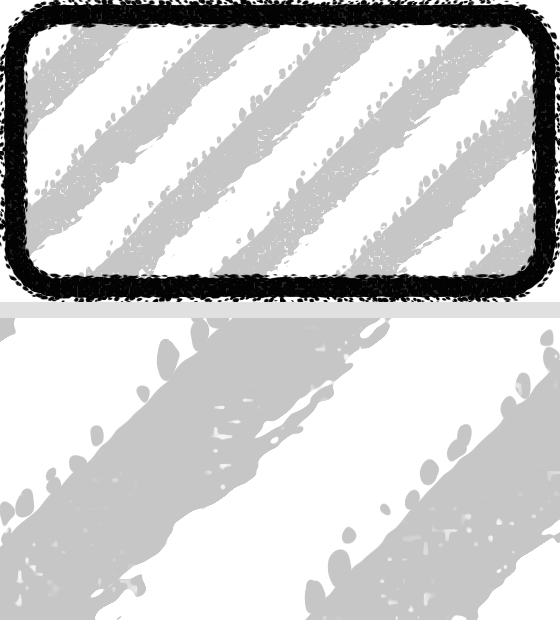
Top, the full canvas; bottom, a detail of the centre.
This pattern is drawn by a WebGL 1 fragment shader. Its source:

```glsl
precision highp float;

uniform vec2 u_resolution;

float hash(vec2 p) {
  vec3 h = fract(vec3(p.xyx) * 0.1031);
  h += dot(h, h.yzx + 33.33);
  return fract((h.x + h.y) * h.z);
}

float noise(vec2 p) {
  vec2 i = floor(p), f = fract(p);
  f = f * f * (3.0 - 2.0 * f);
  return mix(mix(hash(i), hash(i + vec2(1.0, 0.0)), f.x),
             mix(hash(i + vec2(0.0, 1.0)), hash(i + 1.0), f.x), f.y);
}

// Filled coverage of a signed distance, softened over about one pixel
float fill(float d) {
  float soft = 0.8 / u_resolution.y;
  return 1.0 - smoothstep(-soft, soft, d);
}

// Distance to a broken row of slanted dabs: q.x runs along it, q.y away from it
float dabRow(vec2 q, float spacing, float radius, float stretch, float seed) {
  float nearest = 1.0;
  float cell = floor(q.x / spacing);
  for (int i = -1; i <= 1; i++) {
    float id = cell + float(i);
    float size = radius * mix(0.55, 1.15, hash(vec2(id, seed + 7.0)));
    float shift = hash(vec2(id, seed + 13.0));
    vec2 o = q - vec2((id + 0.3 + 0.4 * shift) * spacing,
                      (hash(vec2(id, seed + 23.0)) - 0.4) * radius * 1.3);
    o.x = (o.x - 0.4 * o.y) / stretch;
    float missing = step(0.72, hash(vec2(id, seed + 31.0)));
    nearest = min(nearest, length(o) - size + missing);
  }
  return nearest;
}

// Chalky diagonal bands: dabs along the upper side, torn streaks along the lower
float stripes(vec2 p) {
  float offset = p.x - p.y + 1.0 - 0.459;
  float index = floor(offset / 0.418 + 0.5);
  float along = (p.x + p.y) * 0.7071;
  float across = (offset - index * 0.418) * 0.7071;
  float seed = index * 41.0 + 90.0;

  across += (noise(vec2(along * 5.0, seed)) - 0.5) * 0.012;
  float rough = noise(p * 55.0) - 0.5;
  float upper = -across - 0.064 + rough * 0.006;

  vec2 grain = vec2(along + across * 0.35, across - along * 0.2);
  float tear = noise(grain * vec2(24.0, 75.0) + seed) - 0.5;
  tear += 0.5 * (noise(grain * vec2(60.0, 130.0) + seed) - 0.5);
  float lower = across - 0.062 + tear * 0.042;

  vec2 edge = vec2(along, upper - 0.008) + rough * 0.008;
  float dabs = dabRow(edge, 0.038, 0.014, 1.0, seed);
  dabs = min(dabs, dabRow(edge - vec2(0.0, 0.013), 0.061, 0.008, 1.2, seed + 50.0));

  float specks = smoothstep(0.8, 0.94, noise(p * 125.0 + seed));
  specks *= smoothstep(0.4, 0.75, noise(p * 16.0));
  return fill(min(max(upper, lower), dabs)) * (1.0 - 0.8 * specks);
}

float roundedBox(vec2 p, vec2 halfSize, float radius) {
  vec2 q = abs(p) - halfSize + radius;
  return length(max(q, 0.0)) + min(max(q.x, q.y), 0.0) - radius;
}

// Length along one quarter of the rounded outline
float outlineLength(vec2 p, vec2 halfSize, float radius) {
  vec2 q = abs(p) - halfSize + radius;
  return min(abs(p.x), halfSize.x - radius)
       + radius * atan(max(q.x, 0.0), max(q.y, 0.0001)) + max(-q.y, 0.0);
}

void main() {
  vec2 p = gl_FragCoord.xy / u_resolution.y;
  vec2 center = 0.5 * u_resolution / u_resolution.y;
  vec2 local = p - center;
  vec2 halfSize = center - 0.048;

  float d = roundedBox(local, halfSize, 0.145);
  float s = outlineLength(local, halfSize, 0.145);
  float quarter = 200.0 + 60.0 * step(0.0, local.x) + 130.0 * step(0.0, local.y);

  // Bands inside the border
  float band = stripes(p) * fill(d + 0.028);
  vec3 color = mix(vec3(1.0), vec3(0.776), band);

  // Border stroke with loose dabs outside and dry dashes inside
  float rough = noise(p * 75.0) - 0.5;
  float stroke = abs(d) - 0.033 + rough * 0.008;
  vec2 warp = vec2(rough, -rough) * 0.004;
  float outer = dabRow(vec2(s, d - 0.038) + warp, 0.019, 0.0075, 1.2, quarter);
  outer = min(outer, dabRow(vec2(s, d - 0.045) + warp, 0.027, 0.004, 1.5, quarter + 17.0));
  float inner = dabRow(vec2(s, -d - 0.034) + warp, 0.043, 0.0065, 3.0, quarter + 29.0);
  inner = min(inner, dabRow(vec2(s, -d - 0.039) + warp, 0.033, 0.003, 2.5, quarter + 37.0));

  float dust = smoothstep(0.72, 0.95, noise(p * 140.0 + 50.0));
  vec3 ink = vec3(0.01 + 0.14 * dust);
  color = mix(color, ink, fill(min(stroke, min(outer, inner))));

  gl_FragColor = vec4(color, 1.0);
}
```
